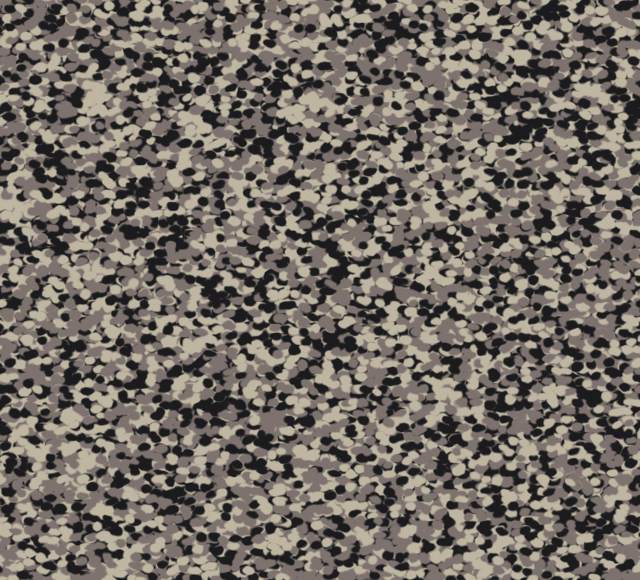
This texture is drawn by a WebGL 2 fragment shader. Its source:

```glsl
#version 300 es
precision highp float;
precision highp int;

uniform vec2 u_resolution;
out vec4 fragColor;

// Lengths are fractions of the canvas height
const vec3 BLACK = vec3(0.105, 0.107, 0.115);
const vec3 TAUPE = vec3(0.490, 0.447, 0.430);
const vec3 BEIGE = vec3(0.745, 0.712, 0.632);
const float BLACK_SHARE = 0.32;
const float TAUPE_SHARE = 0.36;
const int LAYERS = 6;
const vec2 CELL = vec2(0.0210, 0.0170);
const vec2 RADIUS_MIN = vec2(0.0080, 0.0060);
const vec2 RADIUS_MAX = vec2(0.0118, 0.0084);
const float MAX_TILT = 0.45;
const float EDGE = 0.0023;
const float WOBBLE_FREQ = 95.0;
const float WOBBLE_SIZE = 0.0022;
const float DRIFT_FREQ = 14.0;
const float DRIFT_SIZE = 0.16;

// Integer hash giving three values in 0..1
vec3 hash3(ivec3 cell) {
    uvec3 v = uvec3(cell + 4096) * 1664525u + 1013904223u;
    v.x += v.y * v.z; v.y += v.z * v.x; v.z += v.x * v.y;
    v ^= v >> 16u;
    v.x += v.y * v.z; v.y += v.z * v.x; v.z += v.x * v.y;
    return vec3(v >> 8u) / 16777216.0;
}

float cornerSlope(ivec2 corner, vec2 offset, int seed) {
    float angle = 6.28319 * hash3(ivec3(corner, seed)).x;
    return dot(vec2(cos(angle), sin(angle)), offset);
}

// Gradient noise, roughly -0.7..0.7
float gradientNoise(vec2 p, int seed) {
    ivec2 i = ivec2(floor(p));
    vec2 f = fract(p);
    vec2 u = f * f * f * (f * (f * 6.0 - 15.0) + 10.0);
    float a = cornerSlope(i, f, seed);
    float b = cornerSlope(i + ivec2(1, 0), f - vec2(1, 0), seed);
    float c = cornerSlope(i + ivec2(0, 1), f - vec2(0, 1), seed);
    float d = cornerSlope(i + ivec2(1, 1), f - vec2(1, 1), seed);
    return mix(mix(a, b, u.x), mix(c, d, u.x), u.y);
}

// Approximate signed distance to an ellipse
float ellipseDistance(vec2 q, vec2 radius) {
    float k = length(q / radius);
    return k * (k - 1.0) / max(length(q / (radius * radius)), 1e-4);
}

vec3 grainColor(float roll) {
    if (roll < BLACK_SHARE) return BLACK;
    return roll < BLACK_SHARE + TAUPE_SHARE ? TAUPE : BEIGE;
}

// Paints one jittered grid of tilted grains over the colour below
vec3 paintLayer(vec3 below, vec2 p, int layer, float edge) {
    vec2 shift = hash3(ivec3(layer, 17, 71)).xy;
    vec2 grid = p / CELL + shift;
    ivec2 home = ivec2(floor(grid));
    vec3 color = below;
    for (int y = -1; y <= 1; y++) {
        for (int x = -1; x <= 1; x++) {
            ivec2 id = home + ivec2(x, y);
            vec3 place = hash3(ivec3(id, layer));
            vec3 look = hash3(ivec3(id, layer + 100));
            vec2 center = (vec2(id) + place.xy - shift) * CELL;
            vec2 radius = mix(RADIUS_MIN, RADIUS_MAX, look.xy);
            float tilt = (2.0 * place.z - 1.0) * MAX_TILT;
            float c = cos(tilt), s = sin(tilt);
            vec2 q = mat2(c, -s, s, c) * (p - center);
            float cover = 1.0 - smoothstep(-edge, edge, ellipseDistance(q, radius));
            if (cover <= 0.0) continue;
            float drift = DRIFT_SIZE * gradientNoise(center * DRIFT_FREQ, 300);
            color = mix(color, grainColor(look.z + drift), cover);
        }
    }
    return color;
}

void main() {
    vec2 p = gl_FragCoord.xy / u_resolution.y;
    float edge = max(EDGE, 0.7 / u_resolution.y);

    // Slightly ragged outlines
    vec2 wobble = vec2(gradientNoise(p * WOBBLE_FREQ, 400),
                       gradientNoise(p * WOBBLE_FREQ, 500));
    p += WOBBLE_SIZE * wobble;

    // Stacked layers hide the ground almost everywhere
    vec3 color = TAUPE;
    for (int layer = 0; layer < LAYERS; layer++) {
        color = paintLayer(color, p, layer, edge);
    }
    fragColor = vec4(color, 1.0);
}
```
